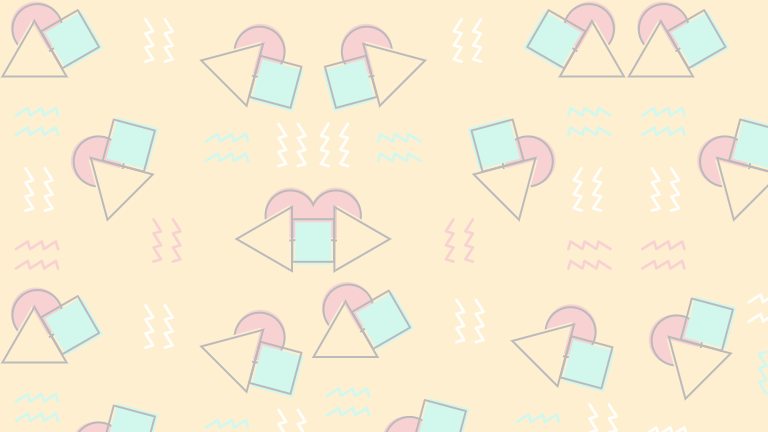
A Shadertoy shader for this pattern:

```glsl
// Pastel retro pattern: outlined circle, square and triangle clusters among zigzag pairs.
// Layout units: the canvas is 432 tall, y runs downward inside the tile.

const vec3 CREAM = vec3(1.0, 0.937, 0.82);
const vec3 PINK = vec3(0.972, 0.825, 0.822);
const vec3 MINT = vec3(0.825, 0.972, 0.935);
const vec3 WHITE = vec3(1.0, 0.995, 0.985);
const vec3 GREY = vec3(0.73, 0.73, 0.735);

// Cluster: centre x, y, turn in degrees
const vec3 CLUSTERS[4] = vec3[4](
    vec3(34.5, 58, 0), vec3(237, 70, 45), vec3(117, 184, -45), vec3(273.5, 239, 30));

// Zigzag pair: centre x, y, turn in degrees, ink (0 white, 1 mint, 2 pink)
const vec4 ZIGZAGS[7] = vec4[7](
    vec4(159, 40.5, 0, 0), vec4(37, 121.5, -90, 1), vec4(227, 147.5, -90, 1),
    vec4(292, 145, 0, 0), vec4(39, 189.5, 0, 0), vec4(167, 240.5, 0, 2),
    vec4(37, 255, -90, 2));

vec2 spin(vec2 v, float degrees) {
    float a = radians(degrees), c = cos(a), s = sin(a);
    return vec2(c * v.x - s * v.y, s * v.x + c * v.y);
}

float cover(float d) {
    return clamp(0.5 - d * iResolution.y / 432.0, 0.0, 1.0);
}

float box(vec2 p, float halfSide) {
    vec2 d = abs(p) - halfSide;
    return length(max(d, 0.0)) + min(max(d.x, d.y), 0.0);
}

float triangle(vec2 p) {
    return max(p.y, abs(p.x) * 0.866 - p.y * 0.5) - 18.5;
}

float segment(vec2 p, vec2 a, vec2 b) {
    vec2 ab = b - a;
    return length(p - a - ab * clamp(dot(p - a, ab) / dot(ab, ab), 0.0, 1.0));
}

// Sawtooth corner: long slanted strokes joined by short returns
vec2 corner(int i) {
    float odd = float(i % 2);
    return vec2(odd * 7.4 - 3.7, float(i / 2) * 14.0 + odd * 11.8 - 21.0);
}

float zigzagPair(vec2 p) {
    p.x -= p.x < 0.0 ? -9.7 : 9.7;
    float d = 1e4;
    for (int i = 0; i < 6; i++) d = min(d, segment(p, corner(i), corner(i + 1)));
    return d - 1.4;
}

void paintShape(inout vec3 col, vec3 fill, float fillDist, float edgeDist) {
    col = mix(col, fill, cover(fillDist));
    col = mix(col, GREY, cover(abs(edgeDist) - 1.0));
}

// Each fill is printed slightly off its outline
void paintCluster(inout vec3 col, vec2 p) {
    vec2 disc = p - vec2(3.0, -28.9);
    paintShape(col, PINK, length(disc + vec2(1.4, 2.3)) - 25.3, length(disc) - 25.0);
    vec2 square = p - vec2(35.5, -18.8);
    paintShape(col, MINT, box(spin(square - vec2(4.1, 1.1), 30.0), 21.3),
               box(spin(square, 30.0), 21.3));
    paintShape(col, CREAM, triangle(p + vec2(3.0, 0.0)), triangle(p));
}

// Upper band mirrors the tile; lower band holds two copies and a quarter turn
vec2 tileCoords(vec2 p) {
    if (p.y < 279.0) return vec2(313.2 - abs(mod(p.x, 626.4) - 313.2), p.y);
    if (p.x < 311.5) return p - vec2(0.0, 286.0);
    if (p.x < 625.0) return p - vec2(311.0, 280.5);
    return vec2(600.0 - p.y, p.x - 625.0);
}

void mainImage(out vec4 fragColor, in vec2 fragCoord) {
    vec2 p = fragCoord / iResolution.y * 432.0;
    p = tileCoords(vec2(p.x, 432.0 - p.y));
    vec3 col = CREAM;

    for (int i = 0; i < 7; i++) {
        vec4 z = ZIGZAGS[i];
        vec3 ink = z.w < 0.5 ? WHITE : z.w < 1.5 ? MINT : PINK;
        col = mix(col, ink, cover(zigzagPair(spin(p - z.xy, -z.z))));
    }
    for (int i = 0; i < 4; i++) {
        vec3 c = CLUSTERS[i];
        paintCluster(col, spin(p - c.xy, -c.z));
    }
    fragColor = vec4(col, 1.0);
}
```
